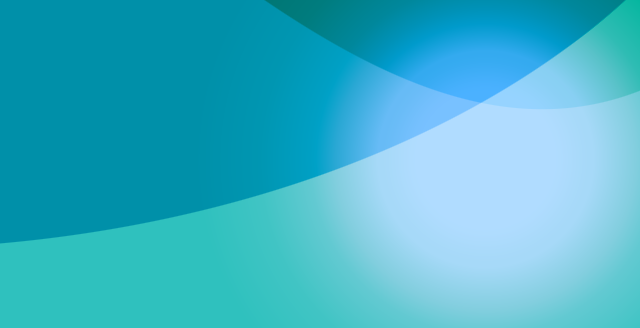
Give the GLSL for this background, as a Shadertoy shader.

```glsl
// Soft pale-blue glow on teal, darkened by two large overlapping curved sheets.
#define ASPECT 1.957
#define GLOW_CENTER vec2(1.485, 0.515)
#define CORE_COLOR vec3(0.690, 0.863, 1.000)
#define HALO_COLOR vec3(0.510, 0.808, 0.872)
#define RIM_COLOR  vec3(0.255, 0.770, 0.770)
#define FAR_COLOR  vec3(0.185, 0.757, 0.745)
#define WIDE_BURN  vec3(0.585, 0.560, 0.760)
#define SMALL_BURN vec3(0.750, 0.800, 0.600)

float ramp(float start, float end, float x) {
    return clamp((x - start) / (end - start), 0.0, 1.0);
}

// Radial gradient from the bright core out to flat teal
vec3 glow(vec2 p) {
    float r = length(p - GLOW_CENTER);
    vec3 color = mix(CORE_COLOR, HALO_COLOR, smoothstep(0.20, 0.33, r) * 0.22
                                           + ramp(0.33, 0.46, r) * 0.78);
    color = mix(color, RIM_COLOR, ramp(0.46, 0.535, r) * 0.48
                                + ramp(0.535, 0.69, r) * 0.52);
    return mix(color, FAR_COLOR, ramp(0.69, 0.88, r));
}

// Height of the wide sheet's lower edge: the bottom of an ellipse
float wideEdge(float x) {
    float u = (x + 0.383) / 2.806;
    return 2.027 - 1.786 * sqrt(max(1.0 - u * u, 0.0));
}

// Height of the small sheet's lower edge: a skewed bowl
float smallEdge(float x) {
    float u = x - 1.658;
    return 0.667 + u * u * (0.588 + 0.149 * u);
}

// Smooth coverage of the area where the field is positive
float coverage(float field) {
    float width = max(fwidth(field), 1e-5);
    return clamp(field / width + 0.5, 0.0, 1.0);
}

// Color burn: deepens dark channels and keeps bright ones
vec3 burn(vec3 base, vec3 ink) {
    return max(1.0 - (1.0 - base) / ink, 0.0);
}

void mainImage(out vec4 fragColor, in vec2 fragCoord) {
    vec2 p = fragCoord / iResolution.xy * vec2(ASPECT, 1.0);

    vec3 color = glow(p);
    color = mix(color, burn(color, WIDE_BURN), coverage(p.y - wideEdge(p.x)));
    color = mix(color, burn(color, SMALL_BURN), coverage(p.y - smallEdge(p.x)));

    fragColor = vec4(color, 1.0);
}
```
